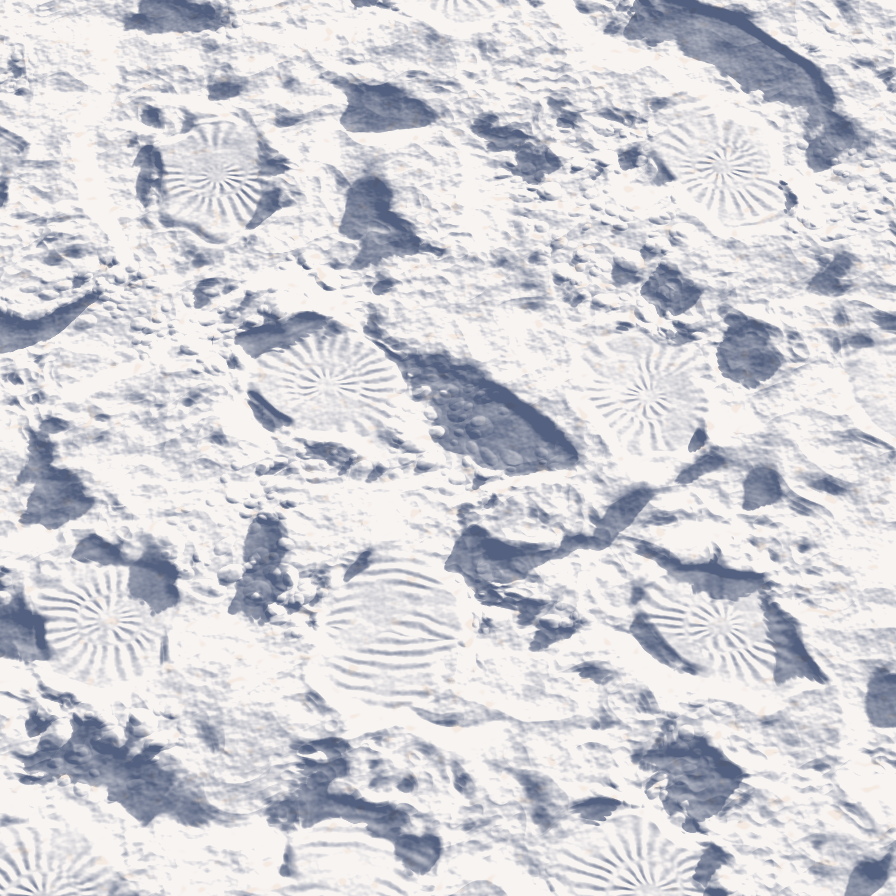
Write a WebGL 1 fragment shader that draws this texture.

```glsl
precision highp float;

uniform vec2 u_resolution;

float hash(vec2 p) {
  return fract(sin(dot(p, vec2(127.1, 311.7))) * 43758.5);
}

vec2 gradientAt(vec2 cell) {
  return 2.4 * vec2(hash(cell), hash(cell + 71.3)) - 1.2;
}

float noise(vec2 p) {
  vec2 i = floor(p), f = p - i;
  vec2 u = f * f * f * (f * (f * 6.0 - 15.0) + 10.0);
  vec2 e = vec2(1.0, 0.0);
  return mix(
    mix(dot(gradientAt(i), f), dot(gradientAt(i + e), f - e), u.x),
    mix(dot(gradientAt(i + e.yx), f - e.yx), dot(gradientAt(i + 1.0), f - 1.0), u.x),
    u.y);
}

// One shoe print per jittered cell: local position, edge distance (1 at the rim), seed
vec4 footprint(vec2 p) {
  vec2 size = vec2(0.36, 0.4);
  p.x += size.x * hash(vec2(floor(p.y / size.y), 4.0));
  vec2 cell = floor(p / size);
  float seed = hash(cell + 3.7);
  vec2 jitter = vec2(hash(cell + 11.0), hash(cell + 23.0)) - 0.5;
  vec2 q = p - (cell + 0.5) * size - jitter * vec2(0.08, 0.03);
  float turn = 0.9 * hash(cell + 31.0) - 0.2;
  q = mat2(cos(turn), -sin(turn), sin(turn), cos(turn)) * q;
  float edge = length(q / vec2(0.085 + 0.08 * q.y, 0.138)) + 0.35 * noise(q * 17.0 + cell);
  return vec4(q, seed < 0.75 ? edge : 9.0, seed);
}

// Sole pattern: radial lugs around a ring, curved bars at toe and heel
float tread(vec2 p) {
  vec4 shoe = footprint(p);
  vec2 q = shoe.xy + 0.008 * vec2(noise(p * 25.0), noise(p * 25.0 + 30.0));
  float r = length(q);
  float spokes = sin(atan(q.y, q.x) * (r < 0.042 ? 14.0 : 26.0));
  spokes *= smoothstep(0.012, 0.022, r) * smoothstep(0.0, 0.008, abs(r - 0.042));
  float bars = sin(310.0 * (abs(q.y) + 3.0 * q.x * q.x));
  float barZone = shoe.w > 0.5 ? 1.0 : smoothstep(0.095, 0.105, abs(q.y));
  float worn = smoothstep(-0.25, 0.1, noise(p * 15.0 + 40.0));
  return mix(spokes, bars, barZone) * worn * (1.0 - smoothstep(0.8, 1.05, shoe.z));
}

// Scattered round lumps of packed sand
float clods(vec2 p) {
  vec2 cell = floor(p);
  float radius = 0.2 + 0.28 * hash(cell + 5.0);
  vec2 offset = (vec2(hash(cell), hash(cell + 9.0)) - 0.5) * (1.0 - 2.0 * radius);
  vec2 q = fract(p) - 0.5 - offset;
  return step(0.4, hash(cell + 14.0)) * max(radius - dot(q, q) / radius, 0.0);
}

// Broad relief: pits, crumbling ridges, lumps and pressed prints
float ground(vec2 p) {
  vec2 w = p + 0.022 * vec2(noise(p * 11.0), noise(p * 11.0 + 50.0));
  float crumble = 0.45 + 0.9 * smoothstep(-0.2, 0.2, noise(p * 5.0 + 33.0));
  float h = 0.055 * smoothstep(-0.16, 0.05, noise(w * 4.8 + 2.0));
  h += 0.045 * noise(w * 7.5 + 17.0);
  h -= 0.026 * abs(noise(w * 15.0 + 8.0));
  h += crumble * (0.013 * noise(w * 31.0) - 0.009 * abs(noise(w * 46.0 + 27.0)));
  float loose = smoothstep(0.05, 0.22, noise(p * 4.2 + 61.0));
  h += loose * (0.032 * clods(mat2(0.8, -0.6, 0.6, 0.8) * w * 23.0)
    + 0.018 * clods(mat2(0.9, 0.4, -0.4, 0.9) * w * 42.0));
  float edge = footprint(w).z;
  float pressed = 1.0 - smoothstep(0.8, 1.1, edge);
  h += 0.008 * exp(-70.0 * (edge - 1.1) * (edge - 1.1));
  return mix(h, 0.025 + 0.04 * noise(p * 5.0) + 0.005 * noise(p * 26.0), pressed);
}

float surface(vec2 p) {
  float pressed = 1.0 - smoothstep(0.8, 1.1, footprint(p).z);
  float grains = 0.0036 * noise(p * 72.0) + 0.0017 * noise(p * 150.0);
  return ground(p) + grains * (1.0 - 0.45 * pressed) + 0.0026 * tread(p);
}

void main() {
  vec2 uv = gl_FragCoord.xy / u_resolution;
  // Ground plane seen at a slant, shrinking towards the top
  vec2 p = vec2((uv.x - 0.5) * (1.0 + 0.3 * uv.y), uv.y * (1.25 + 0.3 * uv.y)) + 3.0;
  vec2 toSun = normalize(vec2(0.5, 0.85));

  float facing = (surface(p - 0.0015 * toSun) - surface(p + 0.0015 * toSun)) / 0.003;

  // Cast shadow: highest obstruction above the sun ray
  float base = ground(p);
  float blocked = 0.0;
  for (int i = 0; i < 13; i++) {
    float reach = 0.004 + 0.01 * float(i);
    blocked = max(blocked, ground(p + toSun * reach) - base - 0.54 * reach);
  }
  float shadow = smoothstep(0.0, 0.006, blocked);

  float sunlit = 0.91 + 0.46 * facing + 0.12 * tread(p);
  float shaded = 0.31 + 0.2 * facing + 0.25 * noise(p * 26.0);
  float tone = mix(max(sunlit, 0.12), shaded, shadow);
  tone += 0.1 * noise(p * 180.0);

  vec3 color = mix(vec3(0.33, 0.38, 0.50), vec3(0.97, 0.955, 0.95), clamp(tone, 0.0, 1.0));
  // Faint warm flecks
  color *= mix(vec3(1.0), vec3(0.99, 0.96, 0.93), smoothstep(0.3, 0.5, noise(p * 55.0 + 90.0)));
  gl_FragColor = vec4(color, 1.0);
}
```
